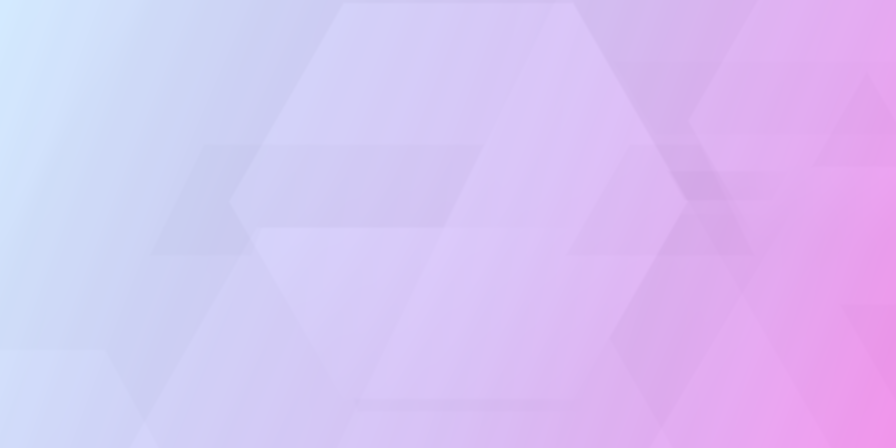
Write a Shadertoy shader that draws this background.

```glsl
// A pastel slanted gradient from sky blue to pink, overlaid with faint
// translucent hexagons, trapezoids and triangles at sixty-degree angles.
// Each shape is a soft mask that slightly lightens or darkens the base.

const vec3 SKY = vec3(0.82, 0.91, 0.99);
const vec3 PERIWINKLE = vec3(0.80, 0.815, 0.955);
const vec3 LILAC = vec3(0.825, 0.735, 0.94);
const vec3 ORCHID = vec3(0.88, 0.65, 0.93);
const vec3 PINK = vec3(0.945, 0.58, 0.92);
const float SLOPE = 0.577; // horizontal run per unit of height

// Piecewise gradient along t from 0 to 1
vec3 pastel(float t) {
    vec3 color = mix(SKY, PERIWINKLE, clamp(t / 0.26, 0.0, 1.0));
    color = mix(color, LILAC, clamp((t - 0.26) / 0.31, 0.0, 1.0));
    color = mix(color, ORCHID, clamp((t - 0.57) / 0.25, 0.0, 1.0));
    return mix(color, PINK, clamp((t - 0.82) / 0.18, 0.0, 1.0));
}

float softFill(float dist, float blur) {
    return 1.0 - smoothstep(-blur, blur, dist);
}

// Flat-topped regular hexagon
float hexagon(vec2 p, vec2 center, float apothem, float blur) {
    vec2 q = abs(p - center);
    float dist = max(q.y, dot(q, vec2(0.866, 0.5))) - apothem;
    return softFill(dist, blur);
}

// rows: top and bottom; ends: left and right x on the top row;
// slopes: horizontal drift of both sides going down
float trapezoid(vec2 p, vec2 rows, vec2 ends, vec2 slopes, float blur) {
    vec2 side = ends + slopes * (p.y - rows.x);
    float across = max(side.x - p.x, p.x - side.y) * 0.88;
    float along = max(rows.x - p.y, p.y - rows.y);
    return softFill(max(across, along), blur);
}

// One at "from", easing to zero at "to"
float fade(float value, float from, float to) {
    float t = clamp((value - from) / (to - from), 0.0, 1.0);
    return 1.0 - t * t * (3.0 - 2.0 * t);
}

void mainImage(out vec4 fragColor, in vec2 fragCoord) {
    // Height is one unit, y runs downward from the top edge
    vec2 p = fragCoord / iResolution.y;
    p.y = 1.0 - p.y;
    p.x *= 2.0 * iResolution.y / iResolution.x;
    float blur = max(0.004, 0.8 / iResolution.y);

    vec3 color = pastel((p.x + 0.4 * p.y) / 2.4);
    float shade = 0.0;

    // Pale slanted field on the far left
    shade += 0.008 * trapezoid(p, vec2(-0.1, 1.1), vec2(-1.0, 0.37),
                               vec2(0.0, -SLOPE), 0.03);

    // Large hexagon, weaker below, and the tall triangle crossing it
    shade += 0.022 * hexagon(p, vec2(1.023, 0.45), 0.443, blur)
           * fade(p.y, 0.3, 1.1);
    shade += 0.009 * trapezoid(p, vec2(-0.1, 1.1), vec2(1.29, 1.22),
                               vec2(-0.49, SLOPE), blur);

    // Dark horizontal bands
    shade -= 0.012 * trapezoid(p, vec2(0.323, 0.508), vec2(0.456, 1.08),
                               vec2(-0.49, -0.49), blur);
    shade -= 0.012 * trapezoid(p, vec2(0.508, 0.570), vec2(0.365, 0.585),
                               vec2(-0.49, -0.4), blur);
    shade -= 0.012 * trapezoid(p, vec2(0.323, 0.570), vec2(1.406, 1.5625),
                               vec2(-SLOPE, 0.49), blur);
    shade -= 0.016 * trapezoid(p, vec2(0.382, 0.447), vec2(1.49, 1.76),
                               vec2(SLOPE, -SLOPE), blur)
           * fade(p.x, 1.58, 1.85);
    shade -= 0.010 * trapezoid(p, vec2(0.890, 0.918), vec2(0.79, 1.35),
                               vec2(0.3, 0.6), blur)
           * fade(p.x, 1.15, 1.35);

    // Light lower fields on either side of the dark wedge
    shade += 0.014 * trapezoid(p, vec2(0.508, 1.1), vec2(0.573, 2.0),
                               vec2(-SLOPE, 0.0), blur)
           * fade(p.x, 0.8, 1.45);
    shade += 0.012 * trapezoid(p, vec2(0.781, 1.1), vec2(-1.0, 0.234),
                               vec2(0.0, 0.55), blur);

    // Right-hand hexagons, dissolving away from their left corners
    shade += 0.017 * hexagon(p, vec2(1.90, 0.27), 0.315, blur)
           * fade(p.y, 0.35, 0.58);
    shade -= 0.012 * hexagon(p, vec2(1.68, 0.755), 0.277, blur)
           * fade(p.x, 1.42, 1.75);
    shade += 0.013 * trapezoid(p, vec2(0.40, 1.1), vec2(1.81, 2.4),
                               vec2(-0.6, 0.0), blur)
           * fade(p.y, 0.62, 0.42) * fade(p.x, 1.5, 2.1);

    // Right-hand band and triangles
    shade -= 0.006 * trapezoid(p, vec2(0.138, 0.30), vec2(1.37, 2.1),
                               vec2(SLOPE, 0.0), blur);
    shade -= 0.012 * trapezoid(p, vec2(0.16, 0.372), vec2(1.935),
                               vec2(-SLOPE, SLOPE), blur);
    shade -= 0.010 * trapezoid(p, vec2(0.68, 0.9), vec2(1.875, 2.2),
                               vec2(SLOPE, 0.0), blur);

    // Very faint slanted ripples
    float ripple = sin(60.0 * (p.x + 0.4 * p.y) + 2.0 * sin(5.0 * p.x));
    color += shade + 0.002 * ripple;
    fragColor = vec4(clamp(color, 0.0, 1.0), 1.0);
}
```
